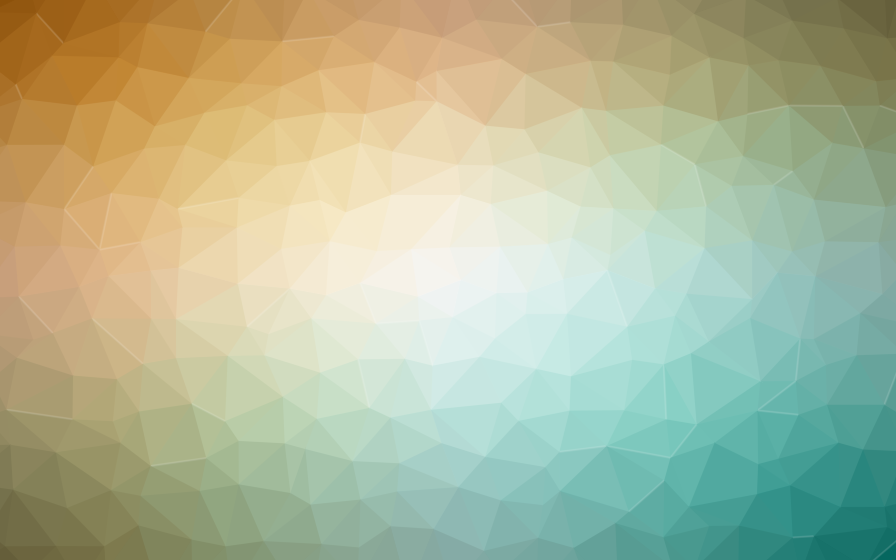
This background is drawn by a WebGL 1 fragment shader. Its source:

```glsl
precision highp float;
// Low-poly backdrop: a jittered grid of points is split into triangles, each
// filled flat with the colour found at its centroid. That colour blends one
// brown-white-teal ramp along x with the same ramp along y, in a perceptual space.

uniform vec2 u_resolution;

const float CELL = 0.076;           // grid spacing, in canvas heights
const float JITTER = 0.76;          // spread of the points, below 1 cell
const float GLINT_SHARE = 0.05;     // share of edges that catch light
const float GLINT_STRENGTH = 0.16;
const float GLINT_WIDTH = 0.025;    // in cells
const float GAMMA = 2.2;

const vec3 BROWN = vec3(0.549, 0.318, 0.039);
const vec3 OCHRE = vec3(0.749, 0.506, 0.176);
const vec3 SAND = vec3(0.875, 0.761, 0.490);
const vec3 CREAM = vec3(0.965, 0.910, 0.765);
const vec3 WHITE = vec3(0.961);
const vec3 MIST = vec3(0.780, 0.918, 0.898);
const vec3 AQUA = vec3(0.502, 0.804, 0.757);
const vec3 TEAL = vec3(0.208, 0.592, 0.561);
const vec3 DEEP_TEAL = vec3(0.004, 0.400, 0.369);

const mat3 RGB_TO_XYZ = mat3(0.4124, 0.2126, 0.0193,
                             0.3576, 0.7152, 0.1192,
                             0.1805, 0.0722, 0.9505);
const mat3 XYZ_TO_RGB = mat3(3.2406, -0.9689, 0.0557,
                             -1.5372, 1.8758, -0.2040,
                             -0.4986, 0.0415, 1.0570);

// Cube roots of XYZ mix like Lab, which is linear in them
vec3 toPerceptual(vec3 rgb) {
  return pow(RGB_TO_XYZ * pow(rgb, vec3(GAMMA)), vec3(1.0 / 3.0));
}

vec3 fromPerceptual(vec3 c) {
  return pow(max(XYZ_TO_RGB * (c * c * c), 0.0), vec3(1.0 / GAMMA));
}

// Nine-stop ramp over t = 0..1
vec3 ramp(float t) {
  float s = clamp(t, 0.0, 1.0) * 8.0;
  vec3 c = toPerceptual(BROWN);
  c = mix(c, toPerceptual(OCHRE), clamp(s, 0.0, 1.0));
  c = mix(c, toPerceptual(SAND), clamp(s - 1.0, 0.0, 1.0));
  c = mix(c, toPerceptual(CREAM), clamp(s - 2.0, 0.0, 1.0));
  c = mix(c, toPerceptual(WHITE), clamp(s - 3.0, 0.0, 1.0));
  c = mix(c, toPerceptual(MIST), clamp(s - 4.0, 0.0, 1.0));
  c = mix(c, toPerceptual(AQUA), clamp(s - 5.0, 0.0, 1.0));
  c = mix(c, toPerceptual(TEAL), clamp(s - 6.0, 0.0, 1.0));
  return mix(c, toPerceptual(DEEP_TEAL), clamp(s - 7.0, 0.0, 1.0));
}

float hash(vec2 p) {
  return fract(sin(dot(p, vec2(127.1, 311.7))) * 43758.55);
}

vec2 gridPoint(vec2 id) {
  return id + 0.5 + JITTER * (vec2(hash(id), hash(id + 57.3)) - 0.5);
}

float cross2(vec2 a, vec2 b) {
  return a.x * b.y - a.y * b.x;
}

// Signed distance to the line a-b, positive on its left
float edgeDistance(vec2 p, vec2 a, vec2 b) {
  return cross2(b - a, p - a) / length(b - a);
}

float edgeGlint(float d, vec2 a, vec2 b, float pixel) {
  float lit = step(1.0 - GLINT_SHARE, hash(a + b));
  return lit * (1.0 - smoothstep(0.0, GLINT_WIDTH + pixel, abs(d)));
}

// Adds a triangle's centroid (xy), glint (z) and coverage (w) to the sum
void addTriangle(vec2 p, vec2 a, vec2 b, vec2 c, float pixel, inout vec4 sum) {
  float ab = edgeDistance(p, a, b);
  float bc = edgeDistance(p, b, c);
  float ca = edgeDistance(p, c, a);
  float cover = smoothstep(-pixel, pixel, min(ab, min(bc, ca)));
  float glint = max(edgeGlint(ab, a, b, pixel),
                    max(edgeGlint(bc, b, c, pixel), edgeGlint(ca, c, a, pixel)));
  sum += cover * vec4((a + b + c) / 3.0, glint, 1.0);
}

void main() {
  vec2 p = gl_FragCoord.xy / u_resolution.y / CELL;
  float pixel = 0.7 / (u_resolution.y * CELL);
  vec4 sum = vec4(0.0);

  // Split each nearby quad along its shorter valid diagonal
  for (int j = -1; j <= 1; j++) {
    for (int i = -1; i <= 1; i++) {
      vec2 id = floor(p - 0.5) + vec2(float(i), float(j));
      vec2 a = gridPoint(id);
      vec2 b = gridPoint(id + vec2(1.0, 0.0));
      vec2 c = gridPoint(id + vec2(1.0, 1.0));
      vec2 d = gridPoint(id + vec2(0.0, 1.0));
      bool acValid = min(cross2(b - a, c - a), cross2(c - a, d - a)) > 0.0;
      bool bdValid = min(cross2(b - a, d - a), cross2(c - b, d - b)) > 0.0;
      if (acValid && (!bdValid || distance(a, c) < distance(b, d))) {
        addTriangle(p, a, b, c, pixel, sum);
        addTriangle(p, a, c, d, pixel, sum);
      } else {
        addTriangle(p, a, b, d, pixel, sum);
        addTriangle(p, b, c, d, pixel, sum);
      }
    }
  }
  sum /= max(sum.w, 0.001);

  // Facet colour from its place on the canvas, brown at the top left
  vec2 uv = sum.xy * CELL * u_resolution.y / u_resolution;
  vec3 color = fromPerceptual(mix(ramp(uv.x), ramp(1.0 - uv.y), 0.5));
  gl_FragColor = vec4(mix(color, vec3(1.0), GLINT_STRENGTH * sum.z), 1.0);
}
```
